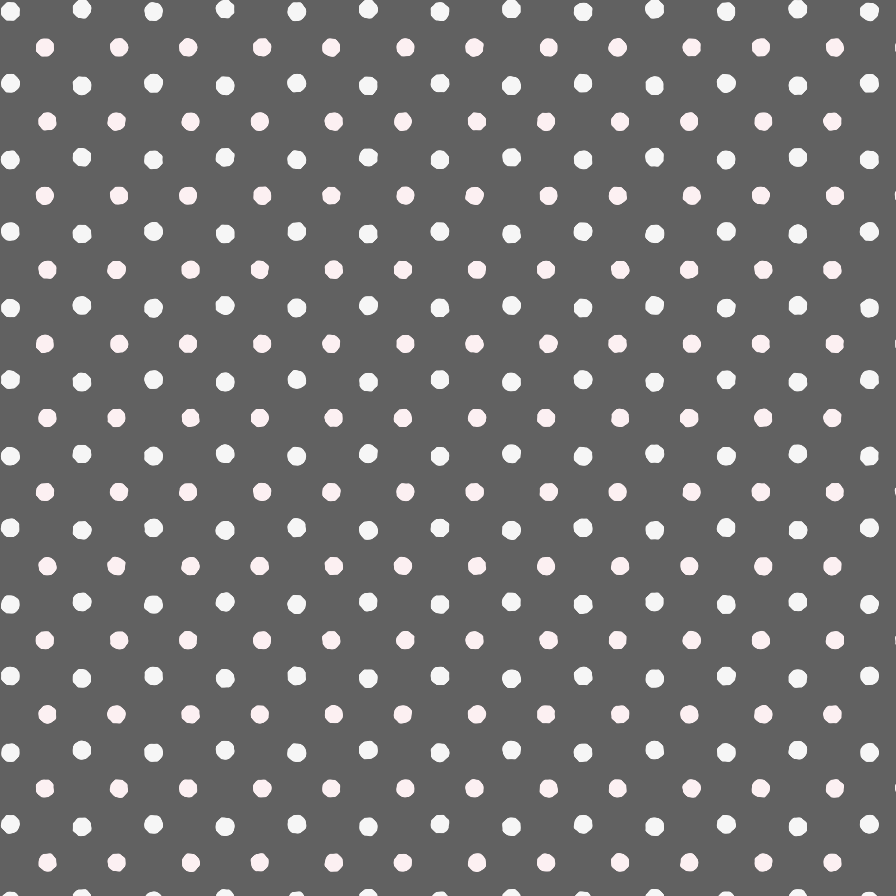
Write a WebGL 1 fragment shader that draws this pattern.

```glsl
precision highp float;

uniform vec2 u_resolution;

const vec3 GROUND = vec3(0.38, 0.38, 0.38);
const vec3 WHITE = vec3(0.965, 0.965, 0.965);
const vec3 PINK = vec3(0.99, 0.94, 0.95);

const vec2 PITCH = vec2(0.0799, 0.0827);   // spacing within one dot lattice
const vec2 FIRST_DOT = vec2(0.0116, 0.0116); // measured from the upper left
const vec2 WHITE_SWAY = vec2(0.0, 0.0014);
const vec2 PINK_SWAY = vec2(-0.0014, 0.0);
const float WHITE_RADIUS = 0.0105;
const float PINK_RADIUS = 0.0102;
const float FACETING = 0.5;                // 0 is a circle, 1 an octagon
const float WOBBLE_SCALE = 160.0;
const float WOBBLE_DEPTH = 0.0010;

vec2 gradientAt(vec2 cell) {
  float h = fract(sin(dot(cell, vec2(127.1, 311.7))) * 4375.85);
  float angle = 6.2832 * h;
  return vec2(cos(angle), sin(angle));
}

float gradientNoise(vec2 p) {
  vec2 i = floor(p);
  vec2 f = p - i;
  vec2 w = f * f * (3.0 - 2.0 * f);
  float a = dot(gradientAt(i), f);
  float b = dot(gradientAt(i + vec2(1.0, 0.0)), f - vec2(1.0, 0.0));
  float c = dot(gradientAt(i + vec2(0.0, 1.0)), f - vec2(0.0, 1.0));
  float d = dot(gradientAt(i + vec2(1.0, 1.0)), f - vec2(1.0, 1.0));
  return mix(mix(a, b, w.x), mix(c, d, w.x), w.y);
}

// Signed distance to a slightly faceted disc
float dotDistance(vec2 p, float radius) {
  vec2 a = abs(p);
  float octagon = max(max(a.x, a.y), (a.x + a.y) * 0.7071) * 1.025;
  return mix(length(p), octagon, FACETING) - radius;
}

// Lattice whose dots sway in opposite directions, checkerboard fashion
float latticeDistance(vec2 p, vec2 origin, vec2 sway, float radius) {
  vec2 q = (p - origin) / PITCH;
  vec2 cell = floor(q + 0.5);
  float side = 1.0 - 2.0 * mod(cell.x + cell.y, 2.0);
  return dotDistance((q - cell) * PITCH - side * sway, radius);
}

float coverage(float dist, float pixel) {
  return 1.0 - smoothstep(-0.5 * pixel, 0.5 * pixel, dist);
}

void main() {
  float pixel = 1.0 / u_resolution.y;
  vec2 p = gl_FragCoord.xy * pixel;
  p.y = 1.0 - p.y;

  // Uneven dot edges
  float wobble = WOBBLE_DEPTH * gradientNoise(p * WOBBLE_SCALE);

  // Two lattices, offset by half a pitch
  float white = latticeDistance(p, FIRST_DOT, WHITE_SWAY, WHITE_RADIUS);
  float pink = latticeDistance(p, FIRST_DOT + 0.5 * PITCH, PINK_SWAY, PINK_RADIUS);

  vec3 color = mix(GROUND, WHITE, coverage(white + wobble, pixel));
  color = mix(color, PINK, coverage(pink + wobble, pixel));
  gl_FragColor = vec4(color, 1.0);
}
```
